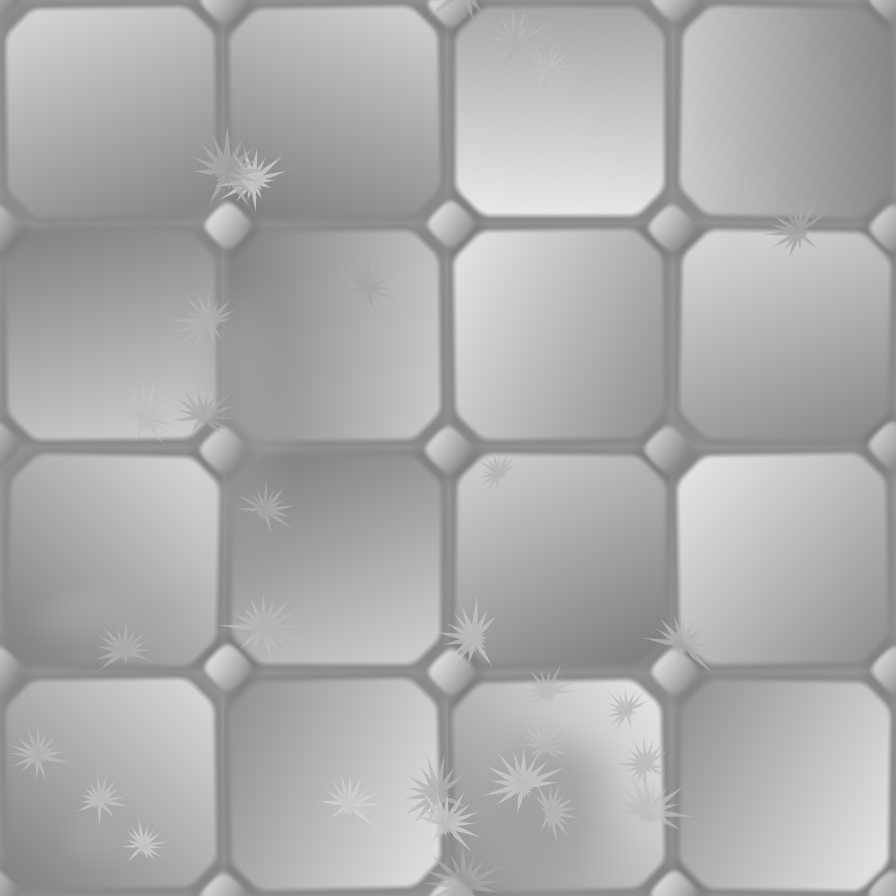
A WebGL 1 fragment shader for this texture:

```glsl
precision highp float;
// Four by four soft grey chamfered tiles with diamond studs, haze and spiky leaves.
uniform vec2 u_resolution;

const float TAU = 6.2831853;
const float TILES = 4.0;
const float LEAF_CELLS = 10.0;
const float BLADES = 17.0;

vec2 hash2(vec2 p) {
  vec3 q = fract(vec3(p.xyx) * vec3(0.1031, 0.1030, 0.0973));
  q += dot(q, q.yzx + 33.33);
  return fract((q.xx + q.yz) * q.zy);
}

vec2 rotate(vec2 p, float angle) {
  float c = cos(angle), s = sin(angle);
  return vec2(c * p.x - s * p.y, s * p.x + c * p.y);
}

// Value noise that wraps after the given number of cells
float noise(vec2 p, float period) {
  vec2 i = floor(p), f = fract(p);
  f = f * f * (3.0 - 2.0 * f);
  float a = hash2(mod(i, period) + 61.0).x;
  float b = hash2(mod(i + vec2(1.0, 0.0), period) + 61.0).x;
  float c = hash2(mod(i + vec2(0.0, 1.0), period) + 61.0).x;
  float d = hash2(mod(i + 1.0, period) + 61.0).x;
  return mix(mix(a, b, f.x), mix(c, d, f.x), f.y);
}

// Wrapped soft spot
float spot(vec2 p, vec2 centre, vec2 radius) {
  vec2 d = (fract(p - centre + 0.5) - 0.5) / radius;
  return exp(-dot(d, d));
}

// Where the overgrowth gathers
float growth(vec2 p) {
  float g = spot(p, vec2(0.56, 0.11), vec2(0.17, 0.13));
  g += spot(p, vec2(0.28, 0.58), vec2(0.09, 0.19));
  g += 0.8 * spot(p, vec2(0.13, 0.06), vec2(0.08, 0.06));
  g += 0.8 * spot(p, vec2(0.12, 0.31), vec2(0.11, 0.05));
  g += 0.5 * spot(p, vec2(0.80, 0.75), vec2(0.07, 0.14));
  return min(g, 1.0);
}

// Tile with its own tilt and gradient, sunk groove around it
float tileTone(vec2 grid) {
  vec2 id = mod(floor(grid), TILES);
  vec2 look = hash2(id + 7.0), pose = hash2(id + 23.0);
  vec2 q = fract(grid) - 0.5 - (pose - 0.5) * 0.015;
  vec2 a = abs(rotate(q, (pose.x - 0.5) * 0.05));
  float side = max(a.x, a.y) - 0.472;
  float chamfer = (a.x + a.y - 0.82) * 0.7071;
  float blend = max(0.03 - abs(side - chamfer), 0.0);
  float d = max(side, chamfer) + blend * blend / 0.12;
  float face = mix(0.65, 0.79, look.x) + 0.27 * dot(q, rotate(vec2(1.0, 0.0), look.y * TAU));
  float groove = mix(0.54, 0.65, smoothstep(0.0, 0.08, d));
  return mix(face, groove, smoothstep(-0.024, 0.012, d));
}

// Rounded diamond stud lit from the upper left
float addStud(float tone, vec2 grid) {
  vec2 corner = floor(grid + 0.5);
  vec2 h = hash2(mod(corner, TILES) + 41.0);
  vec2 q = grid - corner - (h - 0.5) * 0.04;
  vec2 a = sqrt(q * q + 0.0009);
  float d = (a.x + a.y - 0.14) * 0.7071;
  float light = 0.67 + 0.08 * h.x + dot(q, vec2(-1.3, 0.9)) - 3.0 * dot(q, q);
  tone *= mix(0.9, 1.0, smoothstep(0.0, 0.05, d));
  return mix(tone, light, 1.0 - smoothstep(-0.016, 0.01, d));
}

// Fan of pointed blades: x is coverage, y is shade
vec2 leaf(vec2 p, float radius, float seed, float aa) {
  float r = length(p) / radius;
  float turn = atan(p.x, p.y + 1e-6) / TAU * BLADES;
  float blade = floor(turn + 0.5);
  vec2 h = hash2(vec2(blade + 20.0, seed));
  float below = step(5.5, abs(blade));
  float len = mix(0.62, 1.0, h.x) * mix(1.0, mix(0.35, 0.8, step(0.7, h.y)), below);
  float across = abs(turn - blade + (h.y - 0.5) * 0.3) * TAU / BLADES * r;
  float d = (across - 0.11 * (1.0 - r / len)) * radius;
  return vec2(1.0 - smoothstep(-aa, aa, d), 0.03 * (h.y - 0.5) + 0.05 * r);
}

// One scattered layer of leaves
float addLeaves(float tone, vec2 p, float layer, float aa) {
  vec2 cell = floor(p * LEAF_CELLS);
  for (int y = -1; y <= 1; y++) {
    for (int x = -1; x <= 1; x++) {
      vec2 c = cell + vec2(float(x), float(y));
      vec2 id = mod(c, LEAF_CELLS) + layer * 37.0;
      vec2 place = hash2(id + 3.0), look = hash2(id + 83.0), pick = hash2(id + 131.0);
      vec2 centre = (c + place) / LEAF_CELLS;
      float present = step(pick.x, 0.04 + 0.8 * growth(centre));
      float radius = mix(0.03, 0.058, look.x);
      vec2 shape = leaf(rotate(p - centre, (look.y - 0.5) * 2.2), radius, id.x + id.y * 13.0, aa);
      float leafTone = mix(0.63, 0.79, pick.y) + shape.y;
      tone = mix(tone, leafTone, shape.x * present * mix(0.6, 0.9, place.x));
    }
  }
  return tone;
}

void main() {
  vec2 p = gl_FragCoord.xy / u_resolution;
  float aa = 0.8 / min(u_resolution.x, u_resolution.y);
  vec2 grid = p * TILES;
  float tone = tileTone(grid);

  // Haze that veils tiles and grooves
  float cloud = noise(p * 8.0, 8.0);
  float haze = smoothstep(0.35, 1.0, growth(p) * (0.4 + cloud));
  tone = mix(tone, 0.62 + 0.07 * noise(p * 6.0 + 0.5, 6.0), 0.85 * haze);

  tone = addStud(tone, grid);
  tone = addLeaves(tone, p, 0.0, aa);
  tone = addLeaves(tone, p, 1.0, aa);
  gl_FragColor = vec4(vec3(tone), 1.0);
}
```
